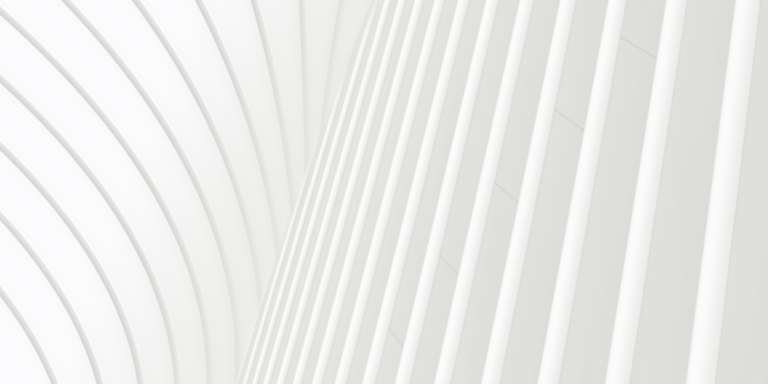
Reproduce this background procedurally as a Shadertoy shader.

```glsl
// Pale architectural ribs: curved vaulting on the left, fanned slats on the right.

float hash(vec2 p) {
    return fract(sin(dot(p, vec2(127.1, 311.7))) * 43758.55);
}

float noise(vec2 p) {
    vec2 i = floor(p), f = fract(p);
    f = f * f * (3.0 - 2.0 * f);
    return mix(mix(hash(i), hash(i + vec2(1, 0)), f.x),
               mix(hash(i + vec2(0, 1)), hash(i + vec2(1, 1)), f.x), f.y);
}

// Curved ribs: rib n lies at x = c - b*n - a*n*n, with coefficients bending by height.
vec3 vault(vec2 p, float fromEdge) {
    float s = 1.0 - p.y;
    float c = 0.979 + s * (-0.435 + 0.276 * s);
    float b = 0.0768 + s * (-0.25 + 0.173 * s);
    float a = 0.00964 + s * (0.003 - 0.00703 * s);
    float n = (sqrt(max(b * b + 4.0 * a * (c - p.x), 1e-5)) - b) / (2.0 * a);
    float slope = length(vec2(dFdx(n), dFdy(n))) * iResolution.y;
    float d = (n - clamp(round(n), 0.0, 11.0)) / max(slope, 1.0);

    float px = 1.0 / iResolution.y;
    float strength = smoothstep(-0.05, 0.4, fromEdge);
    vec3 col = mix(vec3(0.935, 0.935, 0.925), vec3(0.99, 0.99, 0.997),
                   smoothstep(0.0, 0.55, fromEdge));

    // Soft shade around a rib, then its body with a darker lower side
    col -= 0.025 * exp(-abs(d) * 50.0);
    float body = 1.0 - smoothstep(0.009 - px, 0.009 + px, abs(d));
    vec3 ribColor = mix(vec3(0.90, 0.90, 0.89), vec3(0.83, 0.83, 0.815),
                        smoothstep(-0.008, 0.008, d));
    col = mix(col, ribColor, body * mix(0.25, 0.95, strength));
    col += 0.03 * strength * exp(-pow((d + 0.009) / 0.003, 2.0));
    return col;
}

// Straight slats: spacing shrinks geometrically towards a vanishing line.
vec3 slats(vec2 p) {
    float vanish = mix(0.508, 0.82, p.y);
    float spread = mix(1.276, 1.094, p.y);
    float k = log(max(p.x - vanish, 0.02) / spread) / log(0.835);
    float cell = ceil(k);
    float u = cell - k;
    float aa = fwidth(k);
    float far = smoothstep(0.0, 12.0, cell);

    // Recessed panel with faint upright streaks
    vec3 panel = mix(vec3(0.885, 0.887, 0.873), vec3(0.862, 0.864, 0.848), u);
    panel += 0.03 * far + 0.008 * (noise(vec2(p.x * 40.0 - p.y * 6.0, p.y * 4.0)) - 0.5);

    // Diagonal row of panel joints
    float joint = 0.883 - 0.1875 * (cell - 2.0) - 0.085 * (u - 0.6);
    float jointLine = 1.0 - smoothstep(0.001, 0.001 + 1.5 / iResolution.y, abs(p.y - joint));
    panel -= 0.035 * jointLine * step(1.5, cell);

    // Lit slat: bright left edge rolling off to a thin crease
    float width = mix(0.33, 0.58, far);
    float t = u / width;
    vec3 slat = mix(vec3(0.985), vec3(0.925, 0.927, 0.918), smoothstep(0.25, 1.0, t));
    slat = mix(vec3(0.955), slat, smoothstep(0.0, 0.2, t));
    float mask = smoothstep(0.0, max(1.5 * aa, 0.025), u)
               * (1.0 - smoothstep(width - aa, width + aa, u));
    vec3 col = mix(panel, slat, mask);
    float crease = exp(-pow((u - width) / max(aa, 0.012), 2.0));
    return col - 0.03 * crease;
}

void mainImage(out vec4 fragColor, in vec2 fragCoord) {
    vec2 p = fragCoord / iResolution.y;
    p.x *= 2.0 * iResolution.y / iResolution.x;

    // Curve where the vault folds into the slats
    float edge = 0.617 + p.y * (0.29 + 0.077 * p.y);
    vec3 left = vault(p, edge - p.x);
    vec3 right = slats(p);
    vec3 col = mix(left, right, smoothstep(-0.012, 0.012, p.x - edge));
    fragColor = vec4(clamp(col, 0.0, 1.0), 1.0);
}
```
